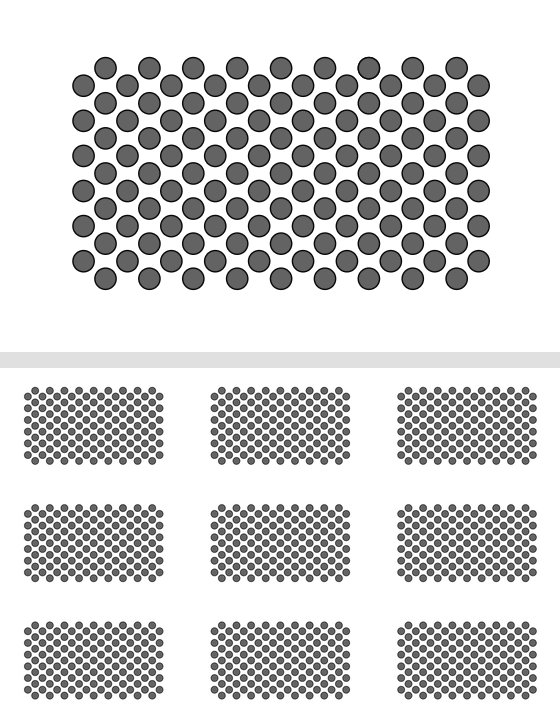
Top: one tile. Bottom: repeated 3 by 3.
A Shadertoy shader for this pattern:

```glsl
// A staggered lattice of outlined grey discs, centred on a white field.

const vec3 PAPER = vec3(1.0);
const vec3 INK = vec3(0.03);
const vec3 FILL = vec3(0.39);

// Lengths are fractions of the canvas height.
const vec2 SPACING = vec2(0.1247, 0.0997);
const vec2 CENTRE_SHIFT = vec2(0.0031, 0.0072);
const float OUTER_RADIUS = 0.0322;
const float LINE_WIDTH = 0.0040;

// Offset from the nearest node of a finite grid centred on zero.
vec2 gridOffset(vec2 p, vec2 spacing, vec2 count) {
    vec2 middle = 0.5 * (count - 1.0);
    vec2 cell = clamp(floor(p / spacing + middle + 0.5), vec2(0.0), count - 1.0);
    return p - (cell - middle) * spacing;
}

// Antialiased coverage of a signed distance.
float coverage(float dist, float pixel) {
    return clamp(0.5 - dist / pixel, 0.0, 1.0);
}

// Lays one outlined disc over a base colour.
vec3 paintDisc(vec3 base, float radius, float outer, float line, float pixel) {
    vec3 color = mix(base, INK, coverage(radius - outer, pixel));
    return mix(color, FILL, coverage(radius - outer + line, pixel));
}

void mainImage(out vec4 fragColor, in vec2 fragCoord) {
    float pixel = 1.0 / iResolution.y;
    vec2 p = (fragCoord - 0.5 * iResolution.xy) * pixel;

    // Wrap around the canvas so that opposite edges join.
    vec2 canvas = iResolution.xy * pixel;
    p -= CENTRE_SHIFT;
    p -= canvas * floor(p / canvas + 0.5);

    // Two interleaved grids: 9 by 7 and 10 by 6 discs.
    float radiusA = length(gridOffset(p, SPACING, vec2(9.0, 7.0)));
    float radiusB = length(gridOffset(p, SPACING, vec2(10.0, 6.0)));
    float radius = min(radiusA, radiusB);
    vec3 color = paintDisc(PAPER, radius, OUTER_RADIUS, LINE_WIDTH, pixel);

    // One disc in the top row is laid down twice, which firms its edge.
    float doubled = length(p - SPACING * vec2(2.0, 3.0));
    color = paintDisc(color, doubled, OUTER_RADIUS, LINE_WIDTH, pixel);

    fragColor = vec4(color, 1.0);
}
```
